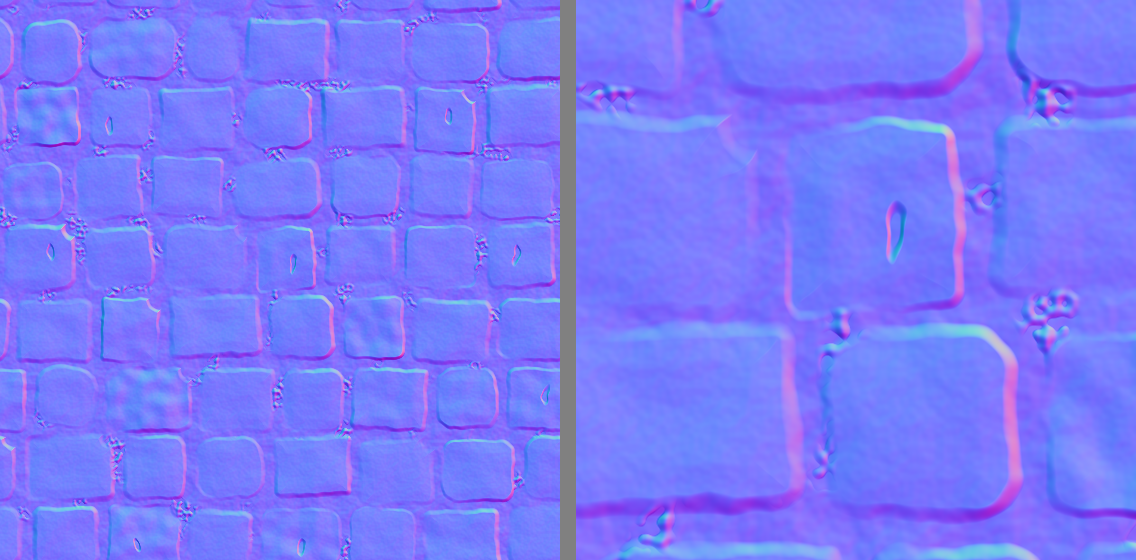
Left: the whole. Right: its middle third, enlarged.
This texture map is drawn by a WebGL 2 fragment shader. Its source:

```glsl
#version 300 es
precision highp float;
// Tangent-space normal map of worn cobblestones in sandy mortar; it tiles.
// A height field (rounded boxes with ragged rims, dents, scars and rubble)
// is differentiated, and its normal is packed into red, green and blue.

#define GRID vec2(7.0, 8.0)       // stones across and down
#define GAP 0.072                 // half joint width, in cells
#define RAGGED 0.0055             // wobble of the stone outlines
#define BEVEL 0.0042              // half width of the rim
#define RIM_HEIGHT 0.0042         // tallest rim above the mortar
#define SHOULDER 0.0012           // soft rounding inside the rim
#define GRAIN 0.00016             // fine roughness of the faces
#define RUBBLE 0.0065             // height of the loose grit
#define LEAN vec2(0.055, 0.015)   // overall surface slope
#define MORTAR_LEAN vec2(-0.04, 0.11)
#define STEP 0.0011               // distance between height samples

uniform vec2 u_resolution;
out vec4 fragColor;

vec3 hash3(vec2 p) {
  vec3 q = fract(p.xyx * vec3(0.1031, 0.1030, 0.0973));
  q += dot(q, q.yxz + 33.33);
  return fract((q.xxy + q.yzz) * q.zyx);
}

float corner(vec2 cell, vec2 offset, float period) {
  float angle = 6.2832 * hash3(mod(cell, period) + period).x;
  return dot(vec2(cos(angle), sin(angle)), offset);
}

// Gradient noise with `period` cells across the tile.
float noise(vec2 uv, float period) {
  vec2 p = uv * period, i = floor(p), f = p - i;
  vec2 u = f * f * f * (f * (f * 6.0 - 15.0) + 10.0);
  vec2 e = vec2(0.0, 1.0);
  return mix(mix(corner(i, f, period), corner(i + e.yx, f - e.yx, period), u.x),
             mix(corner(i + e.xy, f - e.xy, period), corner(i + 1.0, f - 1.0, period), u.x), u.y);
}

float roundBox(vec2 p, vec2 halfSize, float radius) {
  vec2 q = abs(p) - halfSize + radius;
  return length(max(q, 0.0)) + min(max(q.x, q.y), 0.0) - radius;
}

// Sideways shift of a row, drifting slowly up the wall.
float rowPhase(float row) {
  return 0.68 + 0.22 * cos(6.2832 * (row - 1.1) / GRID.y);
}

// Random values of a joint or stone, wrapped to the tile.
vec3 cellRandom(vec2 id, float seed) {
  return hash3(mod(id, GRID) + seed);
}

// Distance to the nearest stone; also gives its id and local position.
float nearestStone(vec2 p, out vec2 id, out vec2 local) {
  float nearest = 1.0;
  float row = floor(p.y * GRID.y + 0.2);
  for (int j = -1; j <= 1; j++) {
    float r = row + float(j);
    float x = p.x * GRID.x - rowPhase(r);
    for (int i = -1; i <= 1; i++) {
      vec2 cell = vec2(floor(x + 0.5) + float(i), r);
      vec3 a = cellRandom(cell, 17.0), b = cellRandom(cell + vec2(1.0, 0.0), 17.0);
      vec3 shape = cellRandom(cell, 53.0);
      float left = cell.x - 0.5 + 0.26 * (a.x - 0.5) + GAP + 0.04 * (a.y - 0.5);
      float right = cell.x + 0.5 + 0.26 * (b.x - 0.5) - GAP - 0.04 * (b.z - 0.5);
      vec2 center = vec2(0.5 * (left + right), r + 0.3 + 0.1 * (a.z - 0.5));
      vec2 halfSize = vec2(0.5 * (right - left), 0.425 + 0.05 * (shape.x - 0.5)) / GRID;
      vec2 q = (vec2(x, p.y * GRID.y) - center) / GRID;
      q += 0.09 * (shape.y - 0.5) * vec2(-q.y, q.x);
      float d = roundBox(q, halfSize, mix(0.008, 0.034, shape.z * shape.z));
      // Some stones have lost their upper right corner.
      float chip = 0.02 - length(q - halfSize);
      d = max(d, mix(-1.0, chip, step(0.78, shape.x)));
      if (d < nearest) { nearest = d; id = cell; local = q; }
    }
  }
  return nearest;
}

// Height in x, stone coverage in y.
vec2 surface(vec2 uv) {
  vec2 warp = vec2(noise(uv, 22.0), noise(uv + 0.37, 22.0))
            + 0.4 * vec2(noise(uv, 61.0), noise(uv + 0.53, 61.0));
  vec2 id = vec2(0.0), q = vec2(0.0);
  float d = nearestStone(uv + RAGGED * warp, id, q);
  vec3 look = cellRandom(id, 91.0), wear = cellRandom(id, 137.0);
  float cover = smoothstep(1.0, -1.0, d / (BEVEL * mix(0.75, 1.4, wear.x)));
  float broad = noise(uv, 13.0), medium = noise(uv + 0.21, 29.0);

  // Stone face: uneven rim, tilt, dents, grain and an occasional scar.
  float face = RIM_HEIGHT * mix(0.25, 1.0, look.x) * (0.85 + 0.9 * broad);
  face += dot(q, (look.yz - 0.5) * 0.06 + vec2(0.015, 0.0));
  face += SHOULDER * smoothstep(0.0, -0.024, d);
  face += (0.0008 + 0.006 * pow(wear.y, 7.0)) * (medium + broad);
  face += GRAIN * (noise(uv, 180.0) + 2.0 * noise(uv, 83.0));
  vec2 pit = (q + 0.008 * warp.yx - 0.04 * (look.zx - 0.5)) * vec2(1.8, 0.75);
  face -= 0.0028 * step(0.82, wear.z) * smoothstep(0.013, 0.007, length(pit));

  // Mortar: soft lumps, sand and patches of loose grit.
  float patches = smoothstep(0.2, 0.42, noise(uv + 0.71, 17.0));
  float mortar = 0.0022 * medium + 0.0007 * noise(uv, 75.0) + 0.0003 * noise(uv, 150.0);
  mortar += RUBBLE * patches * max(noise(uv + 0.13, 115.0), -0.1);
  return vec2(mix(mortar, face, cover), cover);
}

void main() {
  vec2 uv = gl_FragCoord.xy / u_resolution;
  vec2 here = surface(uv);
  vec2 slope = vec2(surface(uv + vec2(STEP, 0.0)).x, surface(uv + vec2(0.0, STEP)).x) - here.x;
  slope = slope / STEP + LEAN + MORTAR_LEAN * (1.0 - here.y);
  vec3 normal = normalize(vec3(-slope, 1.0));
  fragColor = vec4(0.5 + 0.5 * normal, 1.0);
}
```
